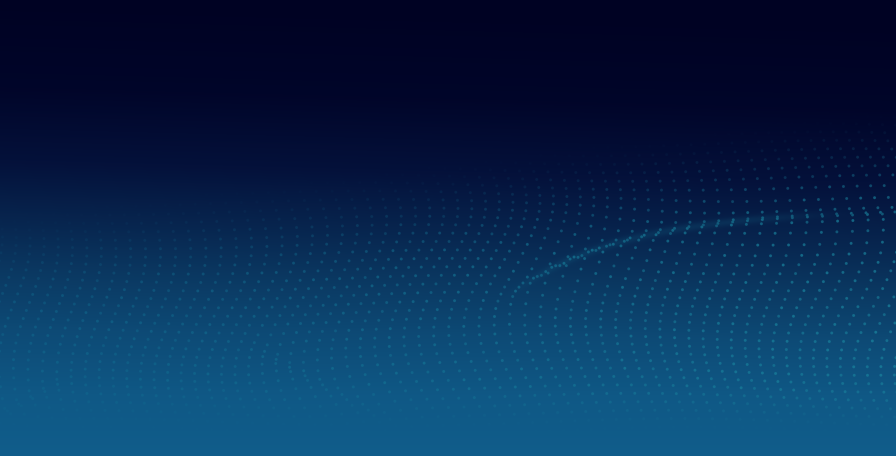
Write a WebGL 2 fragment shader that draws this background.

```glsl
#version 300 es
precision highp float;

uniform vec2 u_resolution;
out vec4 outColor;

const vec2 SPACING = vec2(0.0315, 0.0185);
const float DOT_RADIUS = 0.0031;

float hash(vec2 cell) {
    return fract(sin(dot(cell, vec2(127.1, 311.7))) * 43758.5453);
}

float ramp(float from, float to, float v) {
    return clamp((v - from) / (to - from), 0.0, 1.0);
}

// Vertical gradient from bright water to deep night
vec3 backdrop(float y) {
    vec3 color = vec3(0.062, 0.362, 0.542);
    color = mix(color, vec3(0.058, 0.345, 0.522), ramp(0.0, 0.13, y));
    color = mix(color, vec3(0.050, 0.288, 0.458), ramp(0.13, 0.265, y));
    color = mix(color, vec3(0.040, 0.220, 0.382), ramp(0.265, 0.38, y));
    color = mix(color, vec3(0.028, 0.148, 0.310), ramp(0.38, 0.485, y));
    color = mix(color, vec3(0.014, 0.066, 0.228), ramp(0.485, 0.62, y));
    color = mix(color, vec3(0.002, 0.020, 0.162), ramp(0.62, 0.78, y));
    return mix(color, vec3(0.0, 0.008, 0.138), ramp(0.78, 0.96, y));
}

// Height of the long crease on the right
float ridgeHeight(float x) {
    return 0.54 - 0.2 * exp(-4.0 * (x - 1.1));
}

// Pull towards a crease at signed distance d
float crease(float d, float width, float strength) {
    return -strength * d * exp(-d * d / (width * width));
}

// Bend a flat grid point into the rippling sheet
vec2 bend(vec2 q) {
    float phase = (q.y - 0.37) * 11.2 + 0.65 * sin(3.2 * q.x + 0.6);
    float sway = 0.047 + 0.014 * sin(4.5 * q.x - 2.2);
    vec2 p = q + vec2(sway * sin(phase), 0.008 * sin(5.0 * q.x + 7.0 * q.y));

    float right = smoothstep(1.06, 1.2, p.x);
    float folded = 1.0 - smoothstep(1.25, 1.45, p.x);
    float left = 1.0 - smoothstep(0.04, 0.22, p.x);
    float middle = smoothstep(0.52, 0.62, p.x) * (1.0 - smoothstep(0.8, 0.95, p.x));
    float lift = right * crease(p.y - ridgeHeight(p.x), 0.045, 0.85 + 0.5 * folded);
    lift += left * crease(p.y - 0.09 - 0.55 * p.x, 0.04, 0.8);
    lift += middle * crease(p.y - 0.205 + 0.55 * (p.x - 0.615), 0.04, 0.6);
    return p + vec2(0.0, lift);
}

// Coverage of the nearest dots of the bent grid
float dotSheet(vec2 p, float pixel) {
    vec2 home = floor(p / SPACING + 0.5);
    float cover = 0.0;
    for (int row = -3; row <= 3; row++) {
        for (int column = -3; column <= 3; column++) {
            vec2 cell = home + vec2(column, row);
            float d = distance(p, bend(cell * SPACING));
            float disc = 1.0 - smoothstep(DOT_RADIUS - 0.7 * pixel, DOT_RADIUS + 0.7 * pixel, d);
            cover = max(cover, disc * (0.75 + 0.25 * hash(cell)));
        }
    }
    return cover;
}

// Fade of the sheet towards its upper and lower edges
float sheetFade(vec2 p) {
    float top = 0.52 + 0.115 * p.x;
    float upper = 1.0 - smoothstep(top - 0.23, top + 0.02, p.y);
    float lower = smoothstep(0.05, 0.17, p.y);
    return upper * lower * mix(0.48, 0.72, smoothstep(0.2, 1.7, p.x));
}

// Faint line of light along the crease
float ridgeGlow(vec2 p) {
    float d = p.y - ridgeHeight(p.x);
    float ends = smoothstep(1.08, 1.25, p.x) * (1.0 - smoothstep(1.6, 1.9, p.x));
    return ends * exp(-d * d / 0.00008);
}

void main() {
    vec2 p = gl_FragCoord.xy / u_resolution.y;
    float across = gl_FragCoord.x / u_resolution.x;
    float pixel = 1.0 / u_resolution.y;

    // Night reaches lower on the right
    vec3 color = backdrop(p.y + 0.05 * (across - 0.5) * smoothstep(0.1, 0.45, p.y));

    // Teal light of the crease and dots
    vec3 teal = mix(vec3(0.06, 0.43, 0.57), vec3(0.10, 0.52, 0.62), across);
    color = mix(color, teal, 0.16 * ridgeGlow(p));
    color = mix(color, teal, dotSheet(p, pixel) * sheetFade(p));
    outColor = vec4(color, 1.0);
}
```
